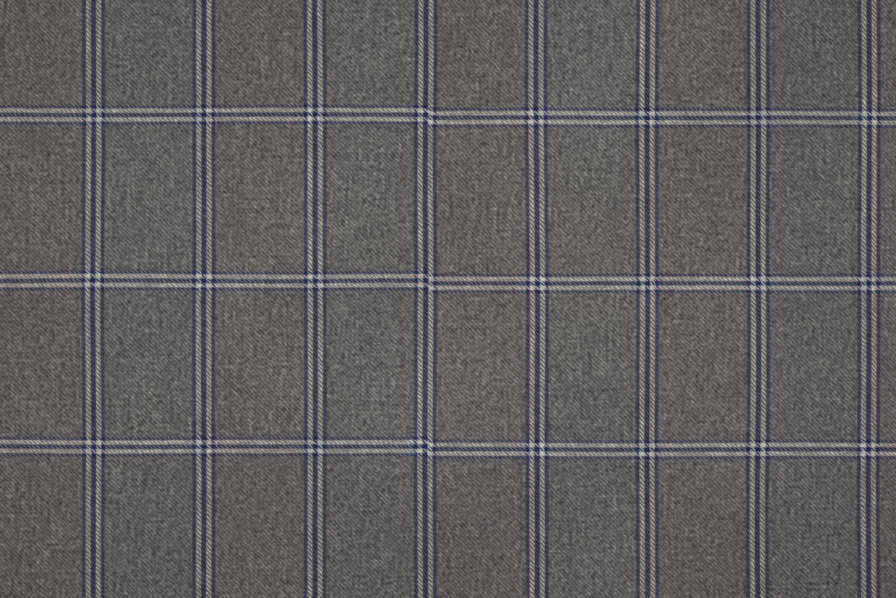
Write a Shadertoy shader that draws this texture.

```glsl
#define WARP_REPEAT 0.1853
#define WEFT_REPEAT 0.2773
#define FIRST_CROSSING vec2(0.156, 0.251)
#define WEFT_SCALE 0.86
#define TWILL_PITCH 0.0075
#define WEFT_SLIP 0.005
#define SLUB_AMOUNT 0.30
#define GRAIN_AMOUNT 0.42
#define WARP_GREY vec3(0.430, 0.417, 0.405)
#define WEFT_GREY vec3(0.322, 0.313, 0.308)
#define CREAM vec3(0.670, 0.660, 0.615)
#define BLUE vec3(0.130, 0.155, 0.305)

vec2 hashGradient(vec2 cell) {
    vec3 h = fract(cell.xyx * vec3(0.1031, 0.1030, 0.0973));
    h += dot(h, h.yzx + 33.33);
    return fract((h.xx + h.yz) * h.zy) * 2.0 - 1.0;
}

float gradientNoise(vec2 p) {
    vec2 i = floor(p), f = fract(p);
    vec2 u = f * f * f * (f * (f * 6.0 - 15.0) + 10.0);
    vec2 e = vec2(0.0, 1.0);
    float low = mix(dot(hashGradient(i), f), dot(hashGradient(i + e.yx), f - e.yx), u.x);
    float high = mix(dot(hashGradient(i + e.xy), f - e.xy), dot(hashGradient(i + 1.0), f - 1.0), u.x);
    return mix(low, high, u.y);
}

// Signed distance to the nearest stripe centre
float stripeDistance(float x, float repeat) {
    return (fract(x / repeat + 0.5) - 0.5) * repeat;
}

float line(float d, float centre, float halfWidth, float blur) {
    return 1.0 - smoothstep(halfWidth - blur, halfWidth + blur, abs(d - centre));
}

// Yarn colour across one stripe: blue, cream, blue, cream, blue
vec3 yarnColour(vec3 ground, float d, float blur) {
    d = abs(d);
    float blue = max(line(d, 0.0, 0.0045, blur), 0.9 * line(d, 0.0158, 0.0031, blur));
    vec3 colour = mix(ground, BLUE, blue);
    return mix(colour, CREAM, line(d, 0.0085, 0.0041, blur));
}

void mainImage(out vec4 fragColor, in vec2 fragCoord) {
    vec2 p = fragCoord / iResolution.y;
    float aspect = iResolution.x / iResolution.y;
    float blur = 0.0012 + 0.5 / iResolution.y;

    // Slight wander of the yarns, and a weft slip beside the fourth warp stripe
    vec2 q = p - FIRST_CROSSING;
    q.x += 0.003 * gradientNoise(p * vec2(5.0, 3.0));
    q.y += 0.003 * gradientNoise(p * vec2(3.0, 5.0) + 17.0);
    q.y += WEFT_SLIP * (smoothstep(-0.002, 0.002, q.x - 3.03 * WARP_REPEAT) - 0.5);

    // Warp and weft stripes
    float warpDistance = stripeDistance(q.x, WARP_REPEAT);
    float weftDistance = stripeDistance(q.y, WEFT_REPEAT) / WEFT_SCALE;
    vec3 warp = yarnColour(WARP_GREY, warpDistance, blur);
    vec3 weft = yarnColour(WEFT_GREY, weftDistance, blur / WEFT_SCALE);

    // Uneven yarns: long slubs along each thread direction
    float warpSlub = gradientNoise(p * vec2(230.0, 22.0)) + 0.5 * gradientNoise(p * vec2(90.0, 7.0));
    float weftSlub = gradientNoise(p * vec2(22.0, 230.0) + 41.0) + 0.5 * gradientNoise(p * vec2(7.0, 90.0) + 7.0);
    warp *= 1.0 + SLUB_AMOUNT * warpSlub;
    weft *= 1.0 + SLUB_AMOUNT * weftSlub;

    // Diagonal twill decides which yarn lies on top; fades when too fine to resolve
    float phase = (p.x + p.y) / TWILL_PITCH + 0.5 * gradientNoise(p * 55.0);
    float detail = smoothstep(1.0, 4.0, TWILL_PITCH * iResolution.y);
    vec3 cloth = mix(weft, warp, 0.5 + 0.32 * detail * sin(6.2832 * phase));

    // Fleck of the mixed fibres, strongest on the plain ground
    float stripe = max(line(abs(warpDistance), 0.0, 0.019, blur), line(abs(weftDistance), 0.0, 0.019, blur));
    float fleck = gradientNoise(p * vec2(165.0, 185.0) + 5.0) + 0.6 * gradientNoise(p * vec2(118.0, 97.0) + 61.0);
    cloth *= 1.0 + GRAIN_AMOUNT * (1.0 - 0.45 * stripe) * fleck;

    // Alternate columns lean warm or green, with broad patches of shade
    float column = floor(q.x / WARP_REPEAT);
    float lean = 0.5 * (mod(column, 2.0) * 2.0 - 1.0) + gradientNoise(p * 2.7 + 3.0);
    cloth *= 1.0 + lean * vec3(0.014, -0.010, -0.006);
    cloth *= 1.0 + 0.07 * gradientNoise(p * 3.5 + 23.0);

    // Soft falloff of light towards the corners
    vec2 fromCentre = p / vec2(aspect, 1.0) - vec2(0.5, 0.55);
    cloth *= 1.05 - 0.25 * dot(fromCentre, fromCentre);

    fragColor = vec4(clamp(cloth, 0.0, 1.0), 1.0);
}
```
